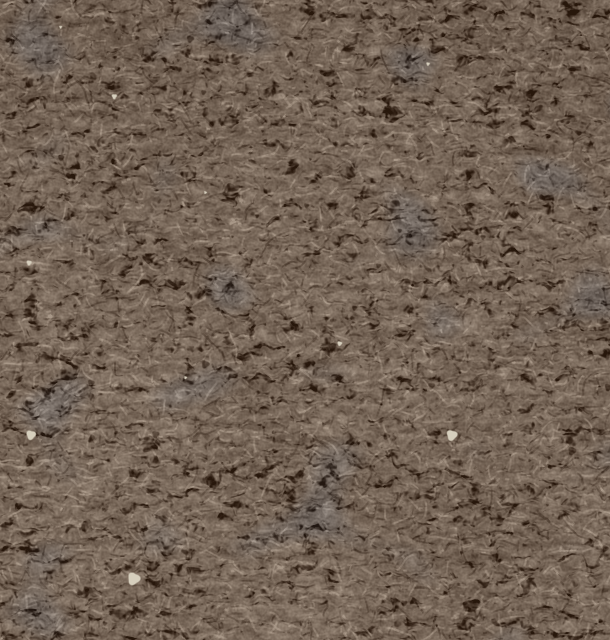
Give the GLSL for this texture, as a Shadertoy shader.

```glsl
#define DEEP_BROWN vec3(0.21, 0.145, 0.098)
#define PALE_BROWN vec3(0.585, 0.52, 0.46)
#define SPECK_COLOR vec3(0.84, 0.81, 0.74)
#define BASE_TONE 0.71
#define PIT_DEPTH 0.76
#define GRAIN_CONTRAST 0.30
#define FIBRE_LAYERS 6
#define FIBRE_WIDTH 0.0026
#define FIBRE_CONTRAST 0.27
#define PEBBLE_CHANCE 0.16

vec2 hash2(vec2 p) {
    vec3 a = fract(p.xyx * vec3(0.1031, 0.1030, 0.0973));
    a += dot(a, a.yzx + 33.33);
    return fract((a.xx + a.yz) * a.zy);
}

float slope(vec2 corner, vec2 offset) {
    float angle = 6.2832 * hash2(corner).x;
    return dot(vec2(cos(angle), sin(angle)), offset);
}

float gradientNoise(vec2 p) {
    vec2 i = floor(p), f = fract(p);
    vec2 u = f * f * f * (f * (f * 6.0 - 15.0) + 10.0);
    vec2 e = vec2(1, 0);
    return mix(mix(slope(i, f), slope(i + e, f - e), u.x),
               mix(slope(i + e.yx, f - e.yx), slope(i + 1.0, f - 1.0), u.x), u.y);
}

// Ragged dark hollows, wider than tall, gathered in loose clumps
float pits(vec2 p) {
    float n = gradientNoise(p * vec2(32, 60))
            + 0.65 * gradientNoise(p * vec2(80, 135) + 17.0)
            + 0.40 * gradientNoise(p * vec2(170, 210) + 41.0)
            + 0.35 * gradientNoise(p * vec2(6, 10) + 73.0);
    return smoothstep(0.14, 0.74, n);
}

// Signed sum of curved strands: positive is pale, negative is dark
float fibres(vec2 p, float pixel) {
    float sum = 0.0;
    for (int layer = 0; layer < FIBRE_LAYERS; layer++) {
        float scale = 22.0 + 8.0 * float(layer);
        vec2 q = p * scale + 37.0 * float(layer);
        float width = max(FIBRE_WIDTH, 1.2 * pixel) * scale;
        for (int k = 0; k < 9; k++) {
            vec2 id = floor(q) + vec2(k % 3, k / 3) - 1.0;
            vec2 place = hash2(id), shape = hash2(id + 91.7), kind = hash2(id + 253.1);
            float lean = 2.0 * shape.x - 1.0;
            float angle = 1.5 * lean * abs(lean);
            vec2 d = q - id - place;
            d = vec2(cos(angle) * d.x + sin(angle) * d.y,
                     cos(angle) * d.y - sin(angle) * d.x);
            d.y += (shape.y - 0.5) * 0.9 * d.x * d.x;
            float halfLength = mix(0.2, 0.85, kind.x * kind.x);
            float strand = (1.0 - smoothstep(0.15 * width, width, abs(d.y)))
                         * (1.0 - smoothstep(0.5 * halfLength, halfLength, abs(d.x)));
            float strength = (kind.y - 0.5) * 2.0;
            sum += strand * sign(strength) * smoothstep(0.15, 0.9, abs(strength));
        }
    }
    return clamp(sum, -1.3, 1.3);
}

// Sparse round dots, mostly tiny with a rare large one
float dots(vec2 p, float scale, float chance, float smallest, float largest, float pixel) {
    vec2 q = p * scale, id = floor(q);
    vec2 place = mix(vec2(0.2), vec2(0.8), hash2(id + 311.0));
    vec2 kind = hash2(id + 523.0);
    float radius = mix(smallest, largest, pow(kind.y, 7.0));
    vec2 d = (q - id - place) / scale;
    float edge = radius * (1.0 + 0.15 * sin(3.0 * atan(d.y, d.x) + 9.0 * kind.x));
    return step(kind.x, chance) * (1.0 - smoothstep(-pixel, pixel, length(d) - edge));
}

void mainImage(out vec4 fragColor, in vec2 fragCoord) {
    float pixel = 1.0 / iResolution.y;
    vec2 p = fragCoord * pixel;
    vec2 warp = vec2(gradientNoise(p * 48.0), gradientNoise(p * 48.0 + 29.0));
    vec2 q = p + 0.008 * warp;

    // Matted ground: horizontal streaks, soft lumps and fine grain
    float grain = 0.7 * gradientNoise(q * vec2(9, 75) + 5.0)
                + 0.9 * gradientNoise(q * vec2(40, 70) + 11.0)
                + 0.9 * gradientNoise(q * vec2(120, 190) + 23.0)
                + 0.5 * gradientNoise(p * 260.0 + 61.0);
    float tone = BASE_TONE + GRAIN_CONTRAST * grain;
    tone += 0.10 * gradientNoise(p * 3.0 + 8.0) - 0.07 * smoothstep(0.55, 1.0, p.y);

    // Hollows, strands and dark crumbs
    tone -= PIT_DEPTH * pits(q);
    tone += FIBRE_CONTRAST * fibres(p + 0.003 * warp, pixel);
    tone -= 0.5 * dots(p, 26.0, 0.2, 0.0018, 0.006, pixel);

    vec3 color = mix(DEEP_BROWN, PALE_BROWN, clamp(tone, -0.15, 1.2));

    // Faint cool patches and pale pebbles
    float cool = smoothstep(0.15, 0.5, gradientNoise(p * vec2(7, 9) + 131.0));
    color = mix(color, vec3(dot(color, vec3(0.33))) + vec3(0.0, 0.0, 0.015), 0.4 * cool);
    color = mix(color, SPECK_COLOR, dots(p + 3.0, 8.0, PEBBLE_CHANCE, 0.002, 0.011, pixel));
    fragColor = vec4(color, 1.0);
}
```
